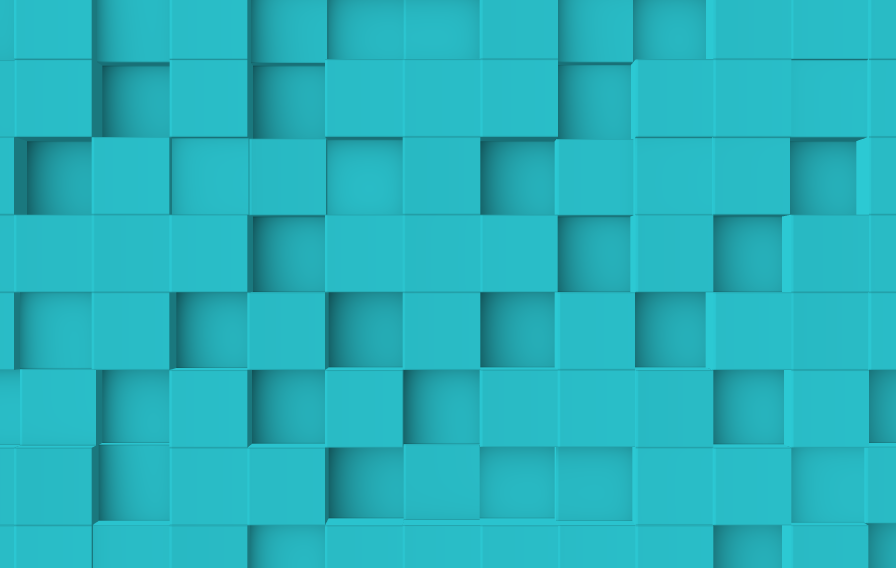
A Shadertoy shader for this background:

```glsl
// Wall of square turquoise blocks pushed out to different depths, lit from the
// upper left. Each ray walks down through the depth layers to find a block face;
// faces take soft shadows from taller neighbours, side walls are lit by direction.

#define PITCH 0.1348              // block size, in canvas heights
#define GRID_ORIGIN vec2(0.710, 0.4856)
#define DEPTH 0.030               // perspective spread from lowest to highest
#define LAYERS 24
#define SAMPLES 3                 // antialiasing grid per axis
#define SHADOW 0.47               // strength of the cast shadow
#define CHECKER 0.15              // tendency of neighbours to alternate
#define SEAM 0.020                // joint width, in blocks
#define SEED 17.0
#define BASE_COLOR vec3(0.160, 0.735, 0.775)

float hash(vec2 p) {
    vec3 q = fract(vec3(p.xyx + SEED) * vec3(0.1031, 0.1030, 0.0973));
    q += dot(q, q.yzx + 33.33);
    return fract((q.x + q.y) * q.z);
}

// Height of a block, 0 = pushed in, 1 = pulled out
float blockHeight(vec2 cell) {
    float alternate = mod(cell.x + cell.y, 2.0) * 2.0 - 1.0;
    return smoothstep(0.0, 0.68, hash(cell) + CHECKER * alternate);
}

// Position on the layer of height z seen through screen point p
vec2 project(vec2 p, vec2 eye, float z) {
    return eye + (p - eye) / (1.0 + DEPTH * (z - 0.5));
}

// Darkening at a distance from a neighbour that rises by "rise"
float castShadow(float rise, float dist, float reach) {
    rise = max(rise, 0.0);
    return smoothstep(0.0, 0.7, rise) * exp(-dist / (0.06 + reach * rise));
}

float shadeTop(vec2 cell, vec2 f, float h) {
    float left  = blockHeight(cell + vec2(-1.0, 0.0)) - h;
    float above = blockHeight(cell + vec2(0.0, 1.0)) - h;
    float right = blockHeight(cell + vec2(1.0, 0.0)) - h;
    float below = blockHeight(cell + vec2(0.0, -1.0)) - h;

    // Main shadow from the left widens downwards, weaker ones elsewhere
    float reach = mix(0.30, 0.20, f.y);
    float light = 1.0 - SHADOW * castShadow(left, f.x, reach);
    light *= 1.0 - 0.22 * castShadow(above, 1.0 - f.y, 0.16);
    light *= 1.0 - 0.09 * castShadow(right, 1.0 - f.x, 0.12);
    light *= 1.0 - 0.05 * castShadow(below, f.y, 0.10);

    // Dark horizontal joints, lit left edge, faint tone change per block
    float joint = 1.0 - smoothstep(0.0, SEAM, min(f.y, 1.0 - f.y));
    float rim = 1.0 - smoothstep(SEAM, 2.0 * SEAM, f.x);
    light *= 1.0 - 0.16 * joint;
    light *= 1.0 + 0.06 * rim * step(left, 0.1);
    light *= 0.99 + 0.02 * hash(cell + 41.0) + 0.012 * (f.x - 0.5);
    return light;
}

float shadeWall(vec2 crossing) {
    if (crossing.x > 0.5) return 1.07;     // faces left, towards the light
    if (crossing.x < -0.5) return 0.64;    // faces right
    return crossing.y > 0.5 ? 0.60 : 1.04; // faces down or up
}

float shadePoint(vec2 p, vec2 eye) {
    vec2 previous = floor(project(p, eye, 1.0));
    for (int i = 0; i <= LAYERS; i++) {
        float z = 1.0 - float(i) / float(LAYERS);
        vec2 cell = floor(project(p, eye, z));
        float h = blockHeight(cell);
        if (h >= z) {
            // Entering a block sideways means its wall was struck
            vec2 crossing = cell - previous;
            if (dot(crossing, crossing) > 0.5) return shadeWall(crossing);
            vec2 f = clamp(project(p, eye, h) - cell, 0.0, 1.0);
            return shadeTop(cell, f, h);
        }
        previous = cell;
    }
    return 1.0;
}

void mainImage(out vec4 fragColor, in vec2 fragCoord) {
    vec2 eye = (0.5 * iResolution.xy / iResolution.y - GRID_ORIGIN) / PITCH;
    float light = 0.0;
    for (int j = 0; j < SAMPLES; j++)
    for (int i = 0; i < SAMPLES; i++) {
        vec2 offset = (vec2(i, j) + 0.5) / float(SAMPLES) - 0.5;
        vec2 uv = (fragCoord + offset) / iResolution.y;
        light += shadePoint((uv - GRID_ORIGIN) / PITCH, eye);
    }
    light /= float(SAMPLES * SAMPLES);
    fragColor = vec4(BASE_COLOR * light, 1.0);
}
```
